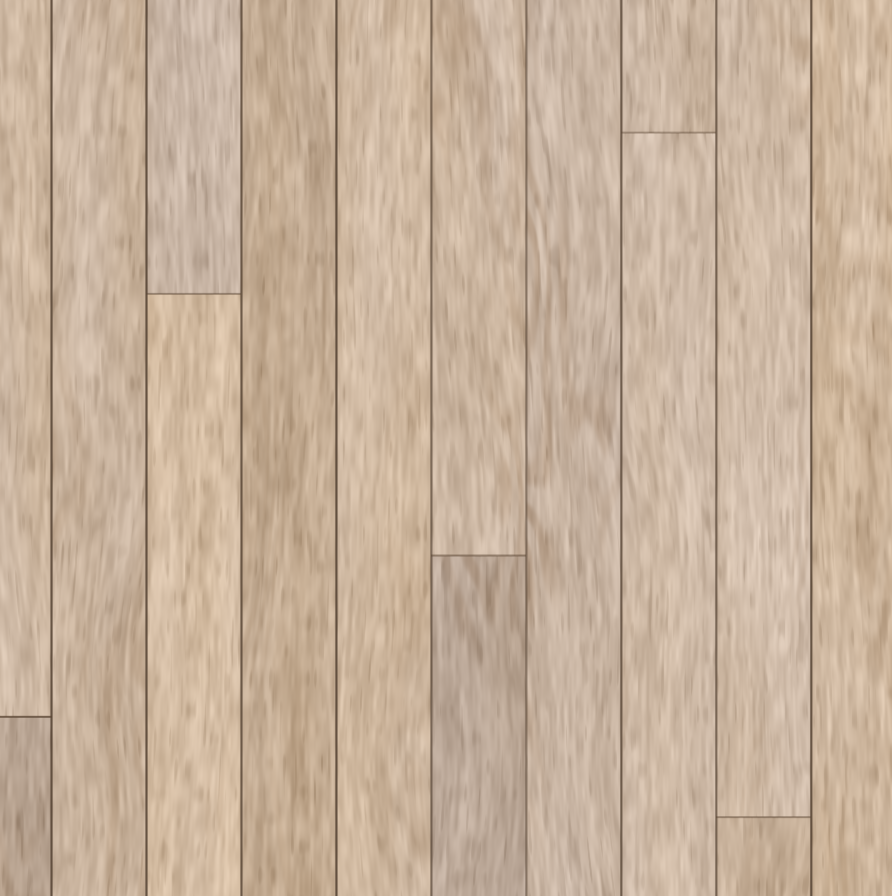
Write a Shadertoy shader that draws this texture.

```glsl
float hash(vec2 p) {
    return fract(sin(dot(p, vec2(127.1, 311.7))) * 43758.5);
}

float noise(vec2 p) {
    vec2 i = floor(p), f = fract(p);
    f = f * f * (3.0 - 2.0 * f);
    return mix(mix(hash(i), hash(i + vec2(1, 0)), f.x),
               mix(hash(i + vec2(0, 1)), hash(i + vec2(1, 1)), f.x), f.y);
}

float line(float dist, float halfWidth) {
    float aa = 0.7 / iResolution.y;
    return 1.0 - smoothstep(halfWidth - aa, halfWidth + aa, dist);
}

// Base tone of one board: warm beige, washed with grey in places
vec3 boardTone(vec2 board, vec2 p) {
    float tone = fract(board.x * 0.414 + board.y * 0.55 + 0.06);
    tone = 1.0 - (1.0 - tone) * (1.0 - tone);
    vec3 color = mix(vec3(0.705, 0.625, 0.555), vec3(0.823, 0.738, 0.653), tone);
    color += (hash(board + 3.7) - 0.5) * vec3(0.015, -0.005, -0.045);
    float wash = noise(p * vec2(22.0, 3.5)) - 0.5;
    return color + wash * vec3(0.025, 0.035, 0.055);
}

// Tan flame figure: contours of a stretched noise field
float flameFigure(vec2 board, vec2 p) {
    float field = noise(p * vec2(14.0, 2.6)) + 0.3 * noise(p * vec2(36.0, 9.0));
    float rings = smoothstep(0.2, 1.0, 0.5 + 0.5 * sin(field * 30.0));
    float patches = smoothstep(0.4, 0.75, noise(p * vec2(13.0, 3.2) + 9.0));
    float broken = 0.5 + 0.8 * noise(p * vec2(130.0, 22.0));
    return rings * patches * broken * mix(0.25, 1.0, hash(board + 8.3));
}

// Fine fibres, broader streaks and short dark pores
float fibres(vec2 p) {
    float grain = (noise(p * vec2(210.0, 26.0)) - 0.5) * 0.10;
    grain += (noise(p * vec2(340.0, 55.0) + 5.0) - 0.5) * 0.06;
    grain += (noise(p * vec2(75.0, 6.0) + 11.0) - 0.5) * 0.05;
    return grain - 0.06 * smoothstep(0.68, 0.95, noise(p * vec2(250.0, 32.0) + 23.0));
}

void mainImage(out vec4 fragColor, in vec2 fragCoord) {
    vec2 uv = fragCoord / iResolution.y;

    // Board layout: even columns, about half of them with an end joint
    float width = 0.106;
    float u = (uv.x - 0.0575) / width + 1.0;
    float column = floor(u), across = fract(u);
    float joint = 2.0 * fract(column * 0.618 + 0.1);
    vec2 board = vec2(column, step(joint, uv.y));

    // Grain space: shifted per board, slightly tilted and wavy
    vec2 p = uv + vec2(hash(board), hash(board + 1.9)) * 7.0;
    p.x += (hash(board + 5.1) - 0.5) * 0.08 * uv.y;
    p.x += (noise(p * vec2(9.0, 5.0)) - 0.5) * 0.016;

    // An occasional small knot pushes the grain aside
    vec2 knotPos = vec2(0.25 + 0.5 * hash(board + 2.2), hash(board + 6.4));
    vec2 toKnot = vec2((across - knotPos.x) * width, (uv.y - knotPos.y) * 0.7);
    float knotAmount = smoothstep(0.82, 0.95, hash(board + 4.6));
    float knotDist = length(toKnot) + 0.006 * (noise(uv * 150.0) - 0.5);
    p.x += knotAmount * 0.35 * toKnot.x * exp(-knotDist * 40.0);

    vec3 color = boardTone(board, p);
    color -= flameFigure(board, p) * vec3(0.065, 0.08, 0.095);
    color += fibres(p) * vec3(0.96, 1.0, 1.04);
    color -= knotAmount * vec3(0.25, 0.25, 0.23) * exp(-knotDist * knotDist * 16000.0);
    color -= knotAmount * vec3(0.05, 0.05, 0.045) * exp(-knotDist * 55.0);

    // Long seams, some deep and some faint, with softly eased edges
    float seamDist = min(across, 1.0 - across) * width;
    float seamDepth = mix(0.45, 0.9, hash(vec2(floor(u + 0.5), 31.0)));
    color -= 0.035 * exp(-seamDist * 500.0);
    color = mix(color, vec3(0.33, 0.26, 0.20), seamDepth * line(seamDist, 0.0012));

    // End joints
    float jointDepth = mix(0.4, 0.85, hash(vec2(column, 47.0)));
    float jointLine = line(abs(uv.y - joint), 0.0011);
    color = mix(color, vec3(0.36, 0.28, 0.21), jointDepth * jointLine);

    fragColor = vec4(color, 1.0);
}
```
